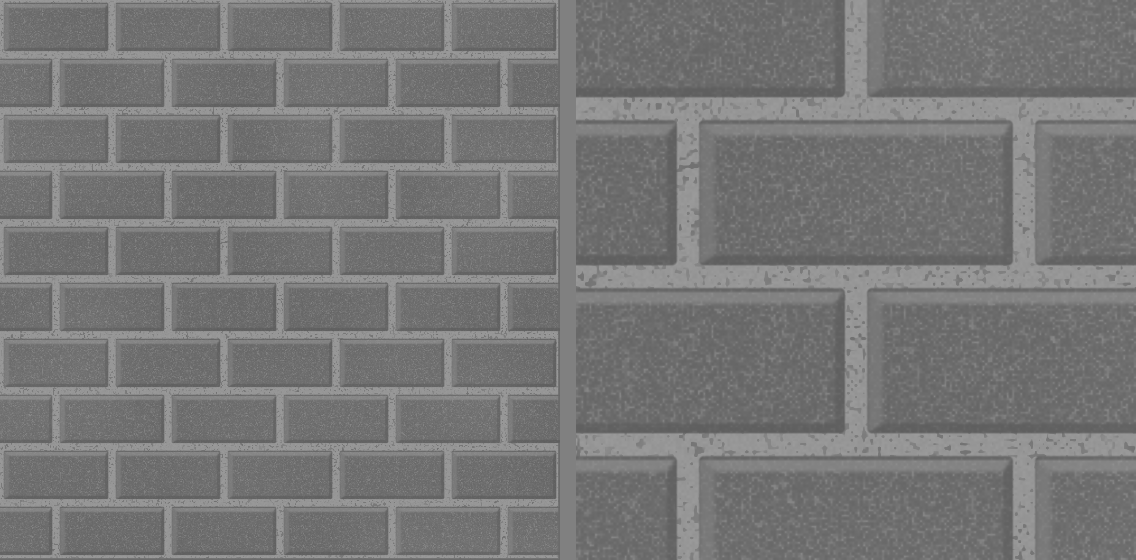
Left: the whole. Right: its middle third, enlarged.
A WebGL 2 fragment shader for this texture:

```glsl
#version 300 es
precision highp float;
// Grey running-bond brick wall with bevelled, grainy bricks and speckled mortar.

uniform vec2 u_resolution;
out vec4 fragColor;

const vec2 REPEATS = vec2(5.0, 10.0);      // bricks across, courses up
const vec2 WALL_SHIFT = vec2(0.0, 0.002);
const vec2 HALF_JOINT = vec2(0.0066, 0.0068);
const float CORNER_RADIUS = 0.003;
const float LIT_BEVEL = 0.0095;            // width of top and left bevels
const float SHADED_BEVEL = 0.0060;         // width of bottom and right bevels
const float LIP_WIDTH = 0.0028;            // dark lip along the upper edge
const float BORDER_WIDTH = 0.0040;         // shaded rim at the right and bottom
const float GRAIN_SCALE = 620.0;
const float PIT_SCALE = 430.0;
const float CLOUD_SCALE = 7.0;

const float FACE_GREY = 0.434;
const float TOP_GREY = 0.525;
const float LEFT_GREY = 0.480;
const float RIGHT_GREY = 0.395;
const float BOTTOM_GREY = 0.390;
const float LIP_GREY = 0.420;
const float MORTAR_GREY = 0.590;
const float PIT_GREY = 0.44;
const float BORDER_GREY = 0.42;
const float GRAIN_CONTRAST = 0.10;
const float CLOUD_CONTRAST = 0.030;

float hash(vec2 p) {
    vec3 q = fract(p.xyx * vec3(0.1031, 0.1030, 0.0973));
    q += dot(q, q.yzx + 33.33);
    return fract((q.x + q.y) * q.z);
}

float valueNoise(vec2 p) {
    vec2 cell = floor(p), f = fract(p);
    f = f * f * (3.0 - 2.0 * f);
    return mix(mix(hash(cell), hash(cell + vec2(1, 0)), f.x),
               mix(hash(cell + vec2(0, 1)), hash(cell + vec2(1, 1)), f.x), f.y);
}

float roundedBox(vec2 p, vec2 halfSize, float radius) {
    vec2 q = abs(p) - halfSize + radius;
    return length(max(q, 0.0)) + min(max(q.x, q.y), 0.0) - radius;
}

// Brick shade with mitred bevels lit from the upper left.
float brickShade(vec2 local, vec2 halfSize, vec2 p) {
    vec2 low = local + halfSize;            // distance from left, bottom
    vec2 high = halfSize - local;           // distance from right, top
    vec4 sides = vec4(high.y / LIT_BEVEL, low.x / LIT_BEVEL,
                      high.x / SHADED_BEVEL, low.y / SHADED_BEVEL);
    float edge = min(min(sides.x, sides.y), min(sides.z, sides.w));

    // Weights near the smallest ratio blend the mitred corners.
    vec4 weights = exp((edge - sides) * 8.0);
    float bevel = dot(weights, vec4(TOP_GREY, LEFT_GREY, RIGHT_GREY, BOTTOM_GREY))
                / dot(weights, vec4(1.0));
    float flatness = smoothstep(0.75, 1.2, edge);
    float shade = mix(bevel, FACE_GREY, flatness);
    shade = mix(LIP_GREY, shade, smoothstep(0.5, 1.2, high.y / LIP_WIDTH));
    shade = mix(shade - 0.025, shade, smoothstep(0.0, 0.003, low.x));

    // Fine mineral grain with sparse bright peaks, and faint staining.
    float grain = valueNoise(p * GRAIN_SCALE);
    float sparkle = GRAIN_CONTRAST * (0.45 * (grain - 0.5) + 0.8 * pow(grain, 5.0));
    float cloud = CLOUD_CONTRAST * (valueNoise(p * CLOUD_SCALE + 5.0) - 0.5);
    return shade + cloud + sparkle * mix(0.35, 1.0, flatness);
}

// Pale mortar with small dark pits gathered in loose clusters.
float mortarShade(vec2 p) {
    float clusters = valueNoise(p * 60.0 + 9.0);
    float pits = smoothstep(0.66, 0.84, valueNoise(p * PIT_SCALE + 51.0));
    float shade = MORTAR_GREY + 0.03 * (valueNoise(p * GRAIN_SCALE + 23.0) - 0.5);
    return mix(shade, PIT_GREY, pits * mix(0.25, 1.0, clusters));
}

void main() {
    vec2 p = gl_FragCoord.xy / u_resolution;
    float pixel = 1.0 / min(u_resolution.x, u_resolution.y);

    // Every other course moves sideways by half a brick.
    vec2 grid = (p - WALL_SHIFT) * REPEATS;
    grid.x += 0.5 * mod(floor(grid.y) + 1.0, 2.0);
    vec2 local = (fract(grid) - 0.5) / REPEATS;
    vec2 halfSize = 0.5 / REPEATS - HALF_JOINT;

    float outline = roundedBox(local, halfSize, CORNER_RADIUS);
    float softness = max(0.7 * pixel, 0.0008);
    float coverage = 1.0 - smoothstep(-softness, softness, outline);
    float grey = mix(mortarShade(p), brickShade(local, halfSize, p), coverage);

    // The wall's own lower and right rims fall into shade.
    float rim = min(1.0 - p.x, p.y) / BORDER_WIDTH;
    grey = mix(min(grey, BORDER_GREY), grey, smoothstep(0.5, 1.1, rim));
    fragColor = vec4(vec3(grey), 1.0);
}
```
